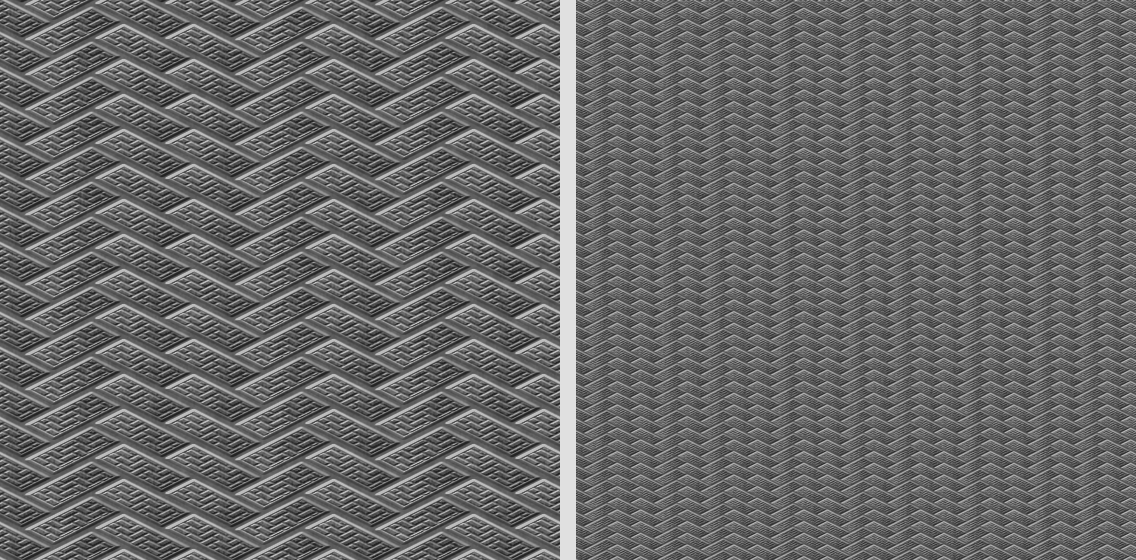
Left, the tile; right, the same tile 3 across and 3 down.
This pattern is drawn by a Shadertoy shader. Its source:

```glsl
float hash(vec2 p) {
    vec3 q = fract(p.xyx * vec3(0.1031, 0.1030, 0.0973));
    q += dot(q, q.yzx + 33.33);
    return fract((q.x + q.y) * q.z);
}

// Value noise that wraps over the canvas
float grain(vec2 uv, float cells) {
    vec2 p = uv * cells, i = floor(p), f = p - i;
    f = f * f * (3.0 - 2.0 * f);
    vec2 j = mod(i + 1.0, cells);
    i = mod(i, cells);
    return mix(mix(hash(i), hash(vec2(j.x, i.y)), f.x),
               mix(hash(vec2(i.x, j.y)), hash(j), f.x), f.y);
}

// +1 for columns of rising bricks, -1 for falling ones
float slant(float column) {
    float m = abs(mod(column, 8.0) - 4.0);
    return m > 3.5 || abs(m - 1.0) < 0.5 ? 1.0 : -1.0;
}

// Interlocking bricks: xy = position along and across, z = x from the left corner
vec3 brick(vec2 p) {
    float column = floor(p.x), x = p.x - column;
    float across = fract(x - slant(column) * p.y);
    if (across > 2.0 * x) {
        x += 1.0;
        across = fract(x - slant(column - 1.0) * p.y);
    }
    return vec3(x - 0.5 * across, across, x);
}

// Distance inside a brick with rounded corners
float inset(vec2 p, vec2 margin, float radius) {
    vec2 d = (0.5 - abs(p - 0.5)) * vec2(2.0, 1.0) - margin;
    return radius - length(max(radius - d, 0.0)) + max(min(d.x, d.y) - radius, 0.0);
}

// x = height, y = distance inside the large brick, z = position along it
vec3 relief(vec2 uv) {
    vec2 p = uv * vec2(8.0, 16.0) + vec2(-0.29, 0.125);
    vec3 large = brick(p);
    float d = inset(large.xy, vec2(0.04, 0.08), 0.06);

    // Small flat bricks pressed into the panel
    vec3 small = brick(5.0 * vec2(large.z, p.y) + vec2(0.3, 0.0));
    float e = inset(small.xy, vec2(0.06, 0.08), 0.15);
    float h = smoothstep(-0.03, 0.08, d) - 0.35 * smoothstep(0.07, 0.12, d);
    h += 0.5 * smoothstep(-0.04, 0.22, e) * smoothstep(0.09, 0.14, d);
    return vec3(h, d, large.x);
}

void mainImage(out vec4 fragColor, in vec2 fragCoord) {
    vec2 uv = fragCoord / iResolution.xy;
    vec3 r = relief(uv);

    // Slope lit from the upper left
    vec2 e = vec2(1.0 / 850.0, 0.0);
    vec2 slope = vec2(relief(uv + e.xy).x - relief(uv - e.xy).x,
                      relief(uv + e.yx).x - relief(uv - e.yx).x) / (2.0 * e.x);
    float light = dot(slope, vec2(0.5, -0.87));

    // Gutter, rim and darker grainy panel
    float panel = smoothstep(0.07, 0.12, r.y);
    float tone = mix(0.37, 0.45, smoothstep(-0.03, 0.03, r.y));
    tone = mix(tone, 0.345, panel);
    tone += light * (light > 0.0 ? mix(0.0024, 0.0014, r.z) : 0.0011);
    tone -= 0.14 * (r.z - 0.5) * smoothstep(-0.03, 0.03, r.y);

    // Fine grain and soft wear
    tone += (grain(uv, 320.0) - 0.5) * mix(0.04, 0.12, panel);
    tone += (grain(uv, 64.0) - 0.5) * 0.05;
    fragColor = vec4(vec3(clamp(tone, 0.14, 0.74)), 1.0);
}
```
